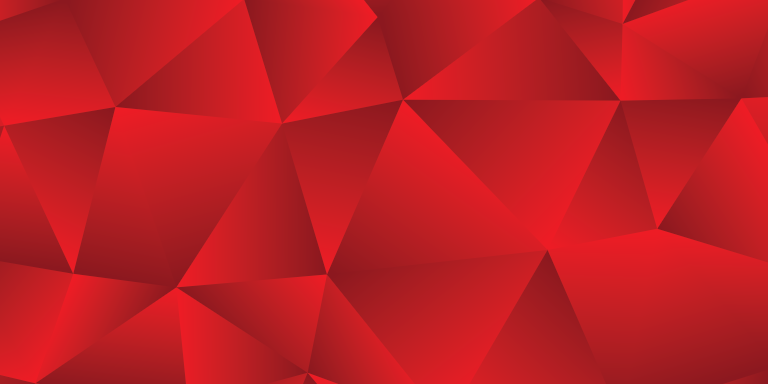
Give the GLSL for this background, as a WebGL 1 fragment shader.

```glsl
precision highp float;

uniform vec2 u_resolution;

#define CELL_SIZE 0.38
#define ROW_HEIGHT 0.88
#define JITTER 0.66
#define SEED 7.0
#define CONTRAST 1.06
#define DARK_RED vec3(0.550, 0.095, 0.120)
#define BRIGHT_RED vec3(0.930, 0.110, 0.145)
#define MIDTONE_LIFT vec3(0.0, 0.018, 0.006)

float cross2(vec2 a, vec2 b) {
    return a.x * b.y - a.y * b.x;
}

vec2 hash2(vec2 p) {
    p += SEED;
    vec2 q = vec2(dot(p, vec2(127.1, 311.7)), dot(p, vec2(269.5, 183.3)));
    return fract(sin(q) * 43758.5);
}

// Jittered point of a lattice whose rows are staggered by half a cell
vec2 meshVertex(vec2 id) {
    vec2 offset = (hash2(id) - 0.5) * JITTER;
    return vec2(id.x + 0.5 * id.y + offset.x, (id.y + offset.y) * ROW_HEIGHT);
}

// Signed distance to the line a-b, positive on its left
float leftOf(vec2 p, vec2 a, vec2 b) {
    return cross2(normalize(b - a), p - a);
}

// True when the diagonal a-c meets the Delaunay condition in quad abcd
bool splitsAlongAC(vec2 a, vec2 b, vec2 c, vec2 d) {
    vec2 ba = a - b, bc = c - b, da = a - d, dc = c - d;
    return cross2(bc, ba) * dot(da, dc) + dot(bc, ba) * cross2(da, dc) > 0.0;
}

// Returns (tone * coverage, coverage) of one gradient-filled triangle
vec2 facet(vec2 p, vec2 a, vec2 b, vec2 c, vec2 id, float pixel) {
    float inside = min(leftOf(p, a, b), min(leftOf(p, b, c), leftOf(p, c, a)));
    float coverage = clamp(0.5 + inside / pixel, 0.0, 1.0);

    // Linear ramp spanning the triangle in a random direction
    float angle = 6.2832 * hash2(id).x;
    vec2 axis = vec2(cos(angle), sin(angle));
    vec3 reach = vec3(dot(a, axis), dot(b, axis), dot(c, axis));
    float low = min(reach.x, min(reach.y, reach.z));
    float high = max(reach.x, max(reach.y, reach.z));
    float ramp = (dot(p, axis) - low) / (high - low);
    float tone = clamp((ramp - 0.5) * CONTRAST + 0.5, 0.0, 1.0);
    return vec2(tone, 1.0) * coverage;
}

void main() {
    float scale = 1.0 / (u_resolution.y * CELL_SIZE);
    vec2 p = gl_FragCoord.xy * scale;

    // Lattice cell containing the point, before jitter
    float row = p.y / ROW_HEIGHT;
    vec2 home = floor(vec2(p.x - 0.5 * row, row));

    // Gather the triangles of the surrounding quads
    vec2 total = vec2(0.0);
    for (int j = -1; j <= 1; j++) {
        for (int i = -1; i <= 1; i++) {
            vec2 id = home + vec2(float(i), float(j));
            vec2 a = meshVertex(id);
            vec2 b = meshVertex(id + vec2(1.0, 0.0));
            vec2 c = meshVertex(id + vec2(1.0, 1.0));
            vec2 d = meshVertex(id + vec2(0.0, 1.0));
            vec2 firstId = id + 31.4;
            vec2 secondId = id + 58.7;
            if (splitsAlongAC(a, b, c, d)) {
                total += facet(p, a, b, c, firstId, scale);
                total += facet(p, a, c, d, secondId, scale);
            } else {
                total += facet(p, a, b, d, firstId, scale);
                total += facet(p, b, c, d, secondId, scale);
            }
        }
    }

    // Blend by coverage, then map the tone to red
    float tone = total.x / max(total.y, 0.001);
    vec3 color = mix(DARK_RED, BRIGHT_RED, tone);
    color += MIDTONE_LIFT * 4.0 * tone * (1.0 - tone);
    gl_FragColor = vec4(color, 1.0);
}
```
